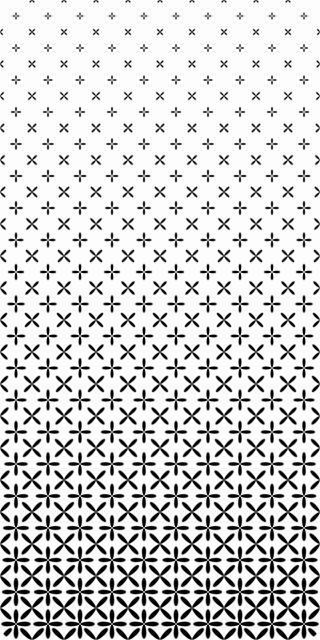
Write a Shadertoy shader that draws this pattern.

```glsl
// Alternating plus and cross petal motifs that swell from top to bottom on white.
#define COLUMNS 10.0
#define REACH_TOP 0.09
#define REACH_GROWTH 0.375
#define CROSS_STRETCH 1.1
#define WIDTH_TOP 0.021
#define WIDTH_GROWTH 0.055
#define WIDTH_CURVE 1.3
#define CENTER_GAP 0.012
#define SOFTNESS 0.028
#define CORNER 0.5
#define PAPER vec3(0.992)
#define INK vec3(0.012)

// Approximate signed distance to an ellipse
float ellipseDistance(vec2 p, vec2 radii) {
    float k = length(p / radii);
    float slope = length(p / (radii * radii));
    return k < 0.01 ? -radii.y : k * (k - 1.0) / slope;
}

// One arm along +x, slimmer toward the motif center
float petalDistance(vec2 p, float reach, float halfWidth) {
    float halfLength = 0.5 * (reach - CENTER_GAP);
    float along = clamp((p.x - CENTER_GAP) / (2.0 * halfLength), 0.0, 1.0);
    p.y /= mix(0.75, 1.15, along);
    p.x -= CENTER_GAP + halfLength;
    return ellipseDistance(p, vec2(halfLength, halfWidth));
}

// Four petals by folding; size depends on depth, 0 at top to 1 at bottom
float motifDistance(vec2 p, float depth, float stretch) {
    p = abs(p);
    if (p.y > p.x) p = p.yx;
    float reach = (REACH_TOP + REACH_GROWTH * depth) * stretch;
    float halfWidth = WIDTH_TOP + WIDTH_GROWTH * pow(depth, WIDTH_CURVE);
    return petalDistance(p, reach, halfWidth);
}

float roundedBoxDistance(vec2 p, vec2 halfSize, float radius) {
    vec2 q = abs(p) - halfSize + radius;
    return length(max(q, 0.0)) + min(max(q.x, q.y), 0.0) - radius;
}

void mainImage(out vec4 fragColor, in vec2 fragCoord) {
    // Lattice units: one cell per column
    float pixel = COLUMNS / iResolution.x;
    vec2 p = fragCoord * pixel;
    vec2 size = iResolution.xy * pixel;
    float edge = max(SOFTNESS, 0.7 * pixel);

    // Pluses sit in cell centers, crosses on cell corners
    vec2 plusCenter = floor(p) + 0.5;
    vec2 crossCenter = floor(p + 0.5);
    float plusDepth = clamp(1.0 - plusCenter.y / size.y, 0.0, 1.0);
    float crossDepth = clamp(1.0 - crossCenter.y / size.y, 0.0, 1.0);

    vec2 q = p - crossCenter;
    vec2 diagonal = vec2(q.x + q.y, q.y - q.x) * sqrt(0.5);
    float d = min(motifDistance(p - plusCenter, plusDepth, 1.0),
                  motifDistance(diagonal, crossDepth, CROSS_STRETCH));
    float coverage = 1.0 - smoothstep(-edge, edge, d);

    // Sheet with rounded corners
    float sheet = roundedBoxDistance(p - 0.5 * size, 0.5 * size, CORNER);
    coverage *= 1.0 - smoothstep(-edge, edge, sheet);

    fragColor = vec4(mix(PAPER, INK, coverage), 1.0);
}
```
